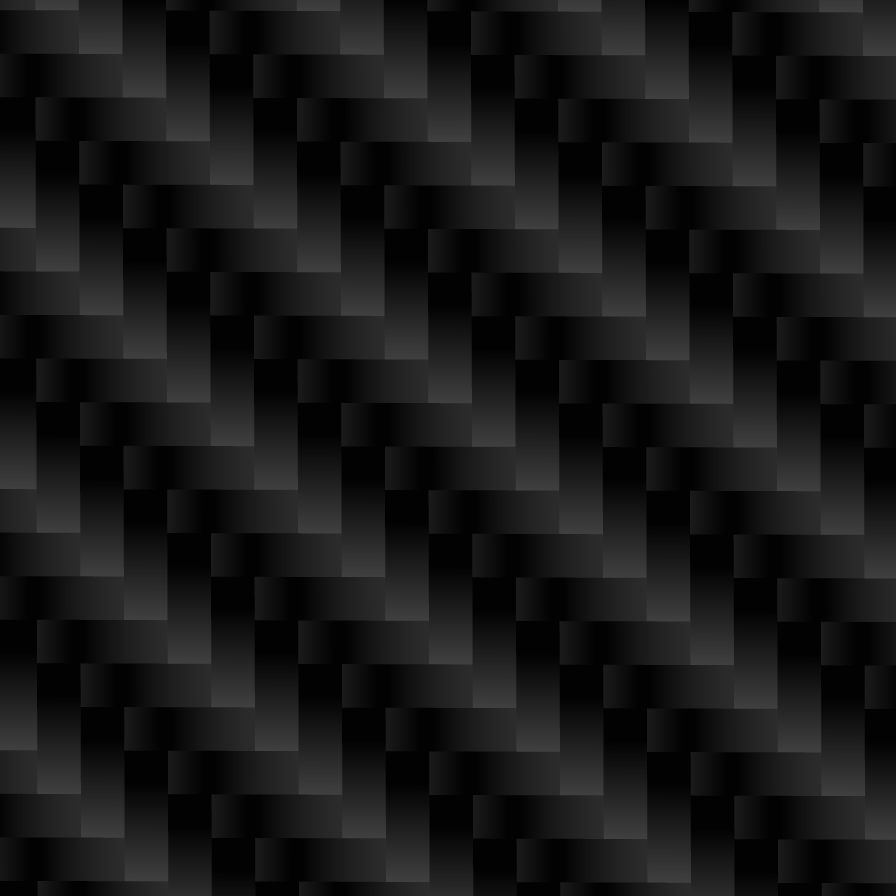
Give the GLSL for this pattern, as a Shadertoy shader.

```glsl
// Dark carbon-fibre twill: three-over, three-under tows with gradient shading.

const vec2  CELLS       = vec2(20.57, 20.58);  // tow widths per canvas height
const vec2  OFFSET      = vec2(0.19, 0.767);   // weave origin, in cells
const float SKEW        = 0.0026;              // slight drift of the cloth
const float FLOAT_LEN   = 3.0;                 // cells covered by one visible tow
const float TWILL_SHIFT = 2.0;                 // diagonal phase, in cells
const int   SAMPLES     = 4;                   // supersampling per axis

const float DARK        = 0.008;
const float WEFT_START  = 0.105;               // grey at the left end
const float WEFT_END    = 0.172;               // grey at the right end
const vec2  WEFT_SHADOW = vec2(0.27, 0.36);    // darkest span along the tow
const float WARP_END    = 0.25;                // grey at the lower end
const float WARP_SHADOW = 0.25;                // dark span at the upper end

// Horizontal tow: dim left end, black band, then an eased rise.
float weftShade(float along) {
    float fall = 1.0 - clamp(along / WEFT_SHADOW.x, 0.0, 1.0);
    float rise = clamp((along - WEFT_SHADOW.y) / (1.0 - WEFT_SHADOW.y), 0.0, 1.0);
    rise *= 1.5 - 0.5 * rise;
    return DARK + (WEFT_START - DARK) * fall + (WEFT_END - DARK) * rise;
}

// Vertical tow: black upper end brightening steadily downwards.
float warpShade(float along) {
    float rise = clamp((along - WARP_SHADOW) / (1.0 - WARP_SHADOW), 0.0, 1.0);
    return mix(DARK, WARP_END, rise);
}

// Grey level of the cloth; p has its origin at the upper left.
float twill(vec2 p) {
    vec2 grid = (p - SKEW * p.yx) * CELLS + OFFSET;
    vec2 cell = floor(grid);
    vec2 local = grid - cell;
    float period = 2.0 * FLOAT_LEN;
    float phase = mod(cell.x - cell.y + TWILL_SHIFT + 0.5, period) - 0.5;

    if (phase < FLOAT_LEN - 0.5) {
        return weftShade((phase + local.x) / FLOAT_LEN);
    }
    return warpShade((period - 1.0 - phase + local.y) / FLOAT_LEN);
}

void mainImage(out vec4 fragColor, in vec2 fragCoord) {
    // Average sub-pixel samples to smooth the tow edges.
    float grey = 0.0;
    for (int y = 0; y < SAMPLES; y++) {
        for (int x = 0; x < SAMPLES; x++) {
            vec2 jitter = (vec2(x, y) + 0.5) / float(SAMPLES) - 0.5;
            vec2 p = (fragCoord + jitter) / iResolution.y;
            grey += twill(vec2(p.x, 1.0 - p.y));
        }
    }
    fragColor = vec4(vec3(grey / float(SAMPLES * SAMPLES)), 1.0);
}
```
